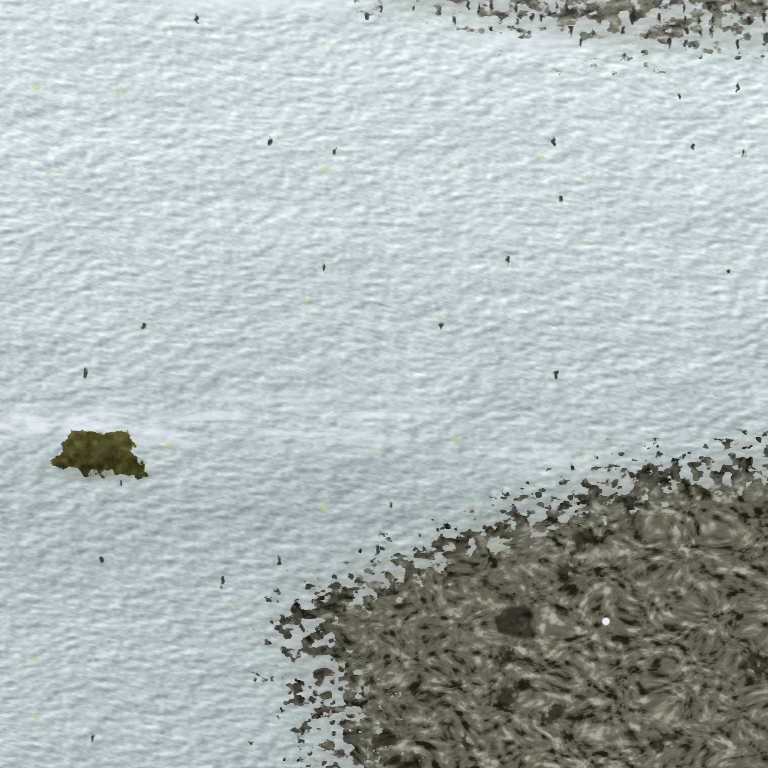
This texture is drawn by a Shadertoy shader. Its source:

```glsl
// Pale rippled water between a muddy bank (lower right) and a far shore (top).
// Ripples and mud are embossed value noise, edges are noisy distance functions,
// and stubs, flecks and clods are scattered with hashed grid cells.

#define RIPPLE_SCALE vec2(62.0, 150.0)
#define RIPPLE_GAIN 0.29
#define WATER_TOP vec3(0.812, 0.862, 0.866)
#define WATER_LOW vec3(0.685, 0.735, 0.740)
#define MUD_DARK vec3(0.120, 0.115, 0.090)
#define MUD_MID vec3(0.390, 0.385, 0.330)
#define MUD_LIGHT vec3(0.670, 0.675, 0.620)
#define MUD_SCALE 40.0
#define EDGE_RAGGED 0.30
#define FOAM vec3(0.91, 0.93, 0.96)

float hash(vec2 p) {
    vec3 q = fract(p.xyx * 0.1031);
    q += dot(q, q.yzx + 33.33);
    return fract((q.x + q.y) * q.z);
}

float noise(vec2 p) {
    vec2 i = floor(p), f = fract(p);
    f = f * f * (3.0 - 2.0 * f);
    return mix(mix(hash(i), hash(i + vec2(1, 0)), f.x),
               mix(hash(i + vec2(0, 1)), hash(i + vec2(1, 1)), f.x), f.y);
}

// Barely rotated octaves keep stretched noise stretched
float fbm(vec2 p) {
    float sum = 0.0, amp = 0.53;
    for (int i = 0; i < 4; i++) {
        sum += amp * noise(p);
        p = mat2(1.95, 0.2, -0.2, 1.95) * p + 17.3;
        amp *= 0.5;
    }
    return sum;
}

// Gaussian bump with separate widths
float glow(vec2 p, vec2 size) {
    p /= size;
    return exp(-dot(p, p));
}

// Coverage of small ragged ellipses, at most one per grid cell
float scatter(vec2 p, float grid, float chance, vec2 size, float seed) {
    float blur = 1.0 / iResolution.y;
    vec2 id = floor(p * grid);
    vec2 rnd = vec2(hash(id + seed), hash(id + seed + 41.7));
    vec2 d = p - (id + 0.25 + 0.5 * rnd) / grid;
    d += size * 1.3 * (vec2(noise(p * 260.0), noise(p * 260.0 + 50.0)) - 0.5);
    float r = (length(d / size) - 0.5 - 0.6 * rnd.y) * size.x;
    return smoothstep(blur, -blur, r) * step(hash(id + seed + 9.1), chance);
}

// Dark mud clods, searched over neighbouring cells
float clods(vec2 p, float grid, float chance) {
    float cover = 0.0;
    vec2 g = p * grid + (fbm(p * 90.0) - 0.5) * 0.7, base = floor(g);
    for (int k = 0; k < 9; k++) {
        vec2 id = base + vec2(k % 3 - 1, k / 3 - 1);
        vec2 c = id + vec2(hash(id + 3.1), hash(id + 7.7));
        float d = length((g - c) * vec2(0.85, 1.2)) - 0.12 - 0.22 * hash(id + 5.3);
        cover = max(cover, smoothstep(0.1, -0.1, d) * step(hash(id + 1.9), chance));
    }
    return cover;
}

vec3 water(vec2 p) {
    vec3 col = mix(WATER_LOW, WATER_TOP, smoothstep(0.15, 0.92, p.y));
    col += 0.045 * glow(p - vec2(0.05, 0.12), vec2(0.25, 0.13));
    col -= 0.045 * glow(p - vec2(0.45, 0.34), vec2(0.30, 0.07));
    // Embossed wavelets over slow tonal drift
    vec2 q = p * RIPPLE_SCALE + vec2(0.0, 2.5 * noise(p * 9.0));
    float relief = fbm(q) - fbm(q + vec2(0.35, -0.65));
    col += relief * RIPPLE_GAIN + (fbm(p * vec2(9.0, 40.0)) - 0.5) * 0.09;
    col += (noise(p * vec2(190.0, 330.0)) - 0.5) * 0.075;
    // Foam wake, shore glare and top glare
    float streak = smoothstep(0.46, 0.70, fbm(p * vec2(10.0, 85.0) + 4.0));
    float wisps = smoothstep(0.35, 0.75, fbm(p * vec2(40.0, 130.0)));
    float foam = glow(p - vec2(0.03, 0.449), vec2(0.17, 0.016)) * (0.3 + 0.8 * wisps);
    foam += (0.7 * streak + 0.2 * wisps) * glow(p - vec2(0.37, 0.447), vec2(0.24, 0.036));
    foam += (0.2 + 0.5 * wisps) * glow(p - vec2(0.73, 0.402), vec2(0.10, 0.014));
    foam += 0.7 * glow(p - vec2(0.33, 1.0), vec2(0.16, 0.018));
    foam += 0.6 * glow(p - vec2(0.69, 0.949), vec2(0.09, 0.014));
    return mix(col, FOAM, min(foam, 0.85));
}

vec3 mud(vec2 p) {
    vec2 q = p * MUD_SCALE * vec2(1.0, 1.4);
    q += 0.9 * vec2(noise(q * 0.6), noise(q * 0.6 + 31.0));
    float shade = 0.49 + (fbm(q) - 0.5) * 0.5 + (fbm(q * 3.1) - 0.5) * 0.75;
    shade += (fbm(q * 1.5) - fbm(q * 1.5 + vec2(0.3, 0.5))) * 0.75;
    vec3 col = mix(MUD_DARK, MUD_MID, smoothstep(0.08, 0.46, shade));
    col = mix(col, MUD_LIGHT, smoothstep(0.44, 0.95, shade));
    float boulder = length((p - vec2(0.67, 0.19)) / vec2(0.03, 0.023)) + 0.8 * fbm(p * 70.0);
    float lump = max(clods(p, 19.0, 0.22), smoothstep(1.55, 1.2, boulder));
    return mix(col, MUD_DARK * (0.7 + shade), lump * 0.75);
}

void mainImage(out vec4 fragColor, in vec2 fragCoord) {
    vec2 p = fragCoord / iResolution.xy;
    float px = 1.0 / iResolution.y;
    vec3 col = water(p);

    // Drifting flecks and lone stubs
    float flecks = scatter(p, 11.0, 0.2, vec2(0.005, 0.0038), 60.0);
    col = mix(col, vec3(0.78, 0.79, 0.52), 0.5 * flecks);
    float stubs = scatter(p, 13.0, 0.17, vec2(0.0026, 0.0052), 12.0);

    // Signed depth inside each bank
    float slope = min(0.067 + 0.42 * p.x, 0.267 + 0.16 * p.x) - p.y;
    float bank = min(slope * 1.7, p.x - 0.355 - 0.05 * smoothstep(0.22, 0.0, p.y));
    float shore = p.y - 0.992 + 0.058 * smoothstep(0.48, 0.88, p.x);
    shore = min(shore, (p.x - 0.5) * 0.4);

    // Wet margins, then mud broken into crumbs
    float grain = fbm(p * vec2(75.0, 105.0)) - 0.5;
    float wet = smoothstep(-0.05, 0.08, bank + grain * 0.1);
    wet = max(wet, 0.7 * smoothstep(-0.02, 0.02, shore));
    col = mix(col, vec3(0.62, 0.64, 0.61), wet * 0.7);
    float cover = smoothstep(0.0, 0.03, bank - 0.03 + grain * EDGE_RAGGED);
    float far = smoothstep(0.0, 0.03, shore - 0.02 + grain * 0.22) * 0.85;
    vec3 ground = mud(p) * (1.0 - 0.3 * smoothstep(0.12, 0.02, bank) * cover);
    col = mix(col, ground, max(cover, far));

    // Dense stubs along both margins
    float fringe = 0.26 * smoothstep(-0.045, 0.01, bank) * smoothstep(0.12, 0.04, bank);
    float reeds = 0.36 * smoothstep(-0.03, 0.005, shore);
    stubs = max(stubs * (1.0 - cover), scatter(p, 75.0, fringe, vec2(0.004, 0.0036), 83.0));
    stubs = max(stubs, scatter(p, 60.0, reeds, vec2(0.0024, 0.0064), 29.0));
    col = mix(col, vec3(0.17, 0.17, 0.15), stubs * 0.85);

    // Mossy rock with its soft reflection
    vec2 r = p - vec2(0.126, 0.411);
    float rock = max(abs(r.x) + 0.55 * r.y - 0.05, abs(r.y + 0.1 * r.x) - 0.026);
    rock += (fbm(p * 90.0) - 0.5) * 0.02;
    col = mix(col, vec3(0.47, 0.48, 0.42), 0.6 * glow(r + vec2(0.0, 0.028), vec2(0.05, 0.009)));
    float tuft = clamp(fbm(p * 130.0) + r.y * 8.0, 0.0, 1.0);
    vec3 moss = mix(vec3(0.13, 0.13, 0.06), vec3(0.43, 0.42, 0.23), tuft);
    col = mix(col, moss, smoothstep(px, -px, rock));

    // Pale shell on the mud
    float shell = length(p - vec2(0.789, 0.191)) - 0.005;
    col = mix(col, FOAM, smoothstep(px, -px, shell));
    fragColor = vec4(clamp(col, 0.0, 1.0), 1.0);
}
```
